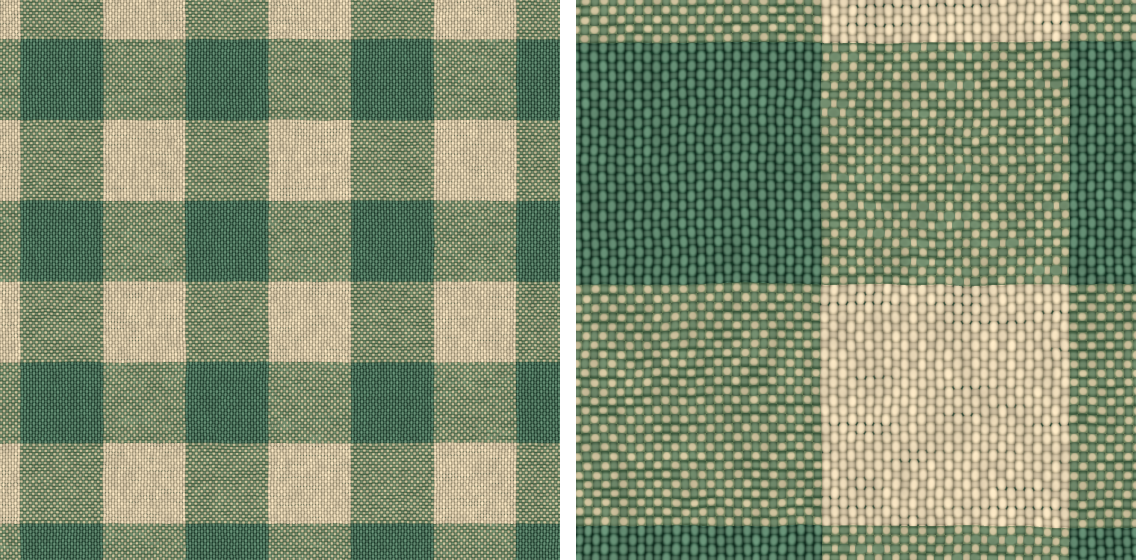
Left, the full canvas; right, a detail of the centre.
A three.js fragment shader for this texture:

```glsl
#define CHECK_PERIOD vec2(0.2952, 0.2882)
#define CHECK_ORIGIN vec2(0.0365, 0.2091)
#define THREADS_PER_BAND vec2(28.0, 26.0)
#define CREAM_LIT vec3(0.93, 0.86, 0.73)
#define CREAM_SHADE vec3(0.62, 0.57, 0.45)
#define GREEN_LIT vec3(0.39, 0.55, 0.45)
#define GREEN_SHADE vec3(0.07, 0.21, 0.14)
#define MIXED_TONE vec3(0.56, 0.55, 0.39)
#define MIXED_SHADOW vec3(0.19, 0.31, 0.20)
#define MIXED_BLEND 0.34
#define CRIMP 0.38
#define SAMPLES 3

varying vec2 vUv;

const float PI = 3.14159;
const float WOBBLE = 0.0018;

float hash(vec2 p) {
  vec3 q = fract(vec3(p.xyx) * 0.1031);
  q += dot(q, q.yzx + 33.33);
  return fract((q.x + q.y) * q.z);
}

float noise(vec2 p) {
  vec2 i = floor(p);
  vec2 f = fract(p);
  f = f * f * (3.0 - 2.0 * f);
  return mix(mix(hash(i), hash(i + vec2(1.0, 0.0)), f.x),
             mix(hash(i + vec2(0.0, 1.0)), hash(i + 1.0), f.x), f.y);
}

// Alternates 1 and -1 along the thread index
float parity(float index) {
  return 1.0 - 2.0 * mod(index, 2.0);
}

vec3 threadColor(float green, float light) {
  return mix(mix(CREAM_SHADE, CREAM_LIT, light),
             mix(GREEN_SHADE, GREEN_LIT, light), green);
}

vec3 cloth(vec2 uv) {
  // Slightly uneven thread paths
  vec2 wander = vec2(noise(uv * vec2(9.0, 14.0)), noise(uv * vec2(14.0, 9.0) + 40.0));
  wander += 0.7 * vec2(noise(uv * 60.0 + 80.0), noise(uv * 60.0 + 160.0));
  uv += WOBBLE * (wander - 0.85);

  // Thread grid; the first half of each period is green
  vec2 grid = (uv - CHECK_ORIGIN) / CHECK_PERIOD * 2.0 * THREADS_PER_BAND;
  vec2 index = floor(grid);
  vec2 across = fract(grid) - 0.5;
  vec2 isGreen = 1.0 - step(THREADS_PER_BAND, mod(index, 2.0 * THREADS_PER_BAND));
  float mixedCheck = abs(isGreen.x - isGreen.y);
  float solidCheck = 1.0 - mixedCheck;

  // Plain weave: warp in x, weft in y, each rising over the other in turn
  vec2 height = 1.0 - 2.4 * across * across;
  height.x += 0.22 * solidCheck + CRIMP * parity(index.x) * sin(PI * grid.y);
  height.y -= CRIMP * parity(index.y) * sin(PI * grid.x);

  // Loose green weft shows as long dashes
  float slack = noise(vec2(grid.x * 0.2, index.y * 7.3 + 200.0));
  height.y += mixedCheck * isGreen.y * 0.4 * smoothstep(0.6, 0.9, slack);

  float weftOnTop = smoothstep(-0.08, 0.08, height.y - height.x);
  float top = max(height.x, height.y) - 0.1 * solidCheck;
  float light = smoothstep(0.5, 1.4, top);

  // Tone differences between threads and along their fibres
  float warpTone = hash(vec2(index.x + 300.0, 3.0));
  float weftTone = hash(vec2(index.y + 300.0, 9.0));
  float fibre = noise(grid * vec2(0.9, 0.5) + 500.0);
  float tone = 0.91 + 0.06 * mix(warpTone, weftTone, weftOnTop) + 0.12 * fibre;
  float green = mix(isGreen.x, isGreen.y, weftOnTop);
  vec3 color = threadColor(green, light) * tone;

  // Solid checks: rounded upright stitches set off by half a stitch
  float rib = 4.0 * across.x * across.x;
  float ribDepth = mix(0.12, 0.22, isGreen.x);
  color *= 1.0 - solidCheck * ribDepth * (rib + 0.6 * weftOnTop - 0.15);

  // Mixed checks: rounded pale dots over olive, with broken shadow rows
  color = mix(color, MIXED_TONE * tone, mixedCheck * MIXED_BLEND);
  vec2 stitch = across * across * 4.0;
  float dotRim = smoothstep(0.35, 1.15, stitch.x + stitch.y);
  color = mix(color, MIXED_SHADOW * 1.4, mixedCheck * (1.0 - green) * dotRim * 0.55);
  float rowGroove = smoothstep(0.1, 0.5, abs(across.y));
  float dash = smoothstep(0.4, 0.75, noise(vec2(grid.x * 0.3, floor(grid.y + 0.5) * 5.1 + 30.0)));
  color = mix(color, MIXED_SHADOW, mixedCheck * rowGroove * dash * (0.3 + 0.4 * green));

  // Open pinholes between threads, gathered along some rows
  float gap = 1.0 - smoothstep(0.5, 0.9, top);
  float openRow = smoothstep(0.6, 0.85, noise(vec2(grid.x * 0.18, floor(grid.y + 0.5) * 3.7 + 90.0)));
  return mix(color, GREEN_SHADE, solidCheck * gap * (0.1 + 0.8 * openRow));
}

void main() {
  // Average over the pixel footprint to smooth the fine weave
  vec2 footprint = fwidth(vUv);
  vec3 sum = vec3(0.0);
  for (int y = 0; y < SAMPLES; y++) {
    for (int x = 0; x < SAMPLES; x++) {
      vec2 offset = (vec2(float(x), float(y)) + 0.5) / float(SAMPLES) - 0.5;
      sum += cloth(vUv + offset * footprint);
    }
  }
  gl_FragColor = vec4(sum / float(SAMPLES * SAMPLES), 1.0);
}
```
